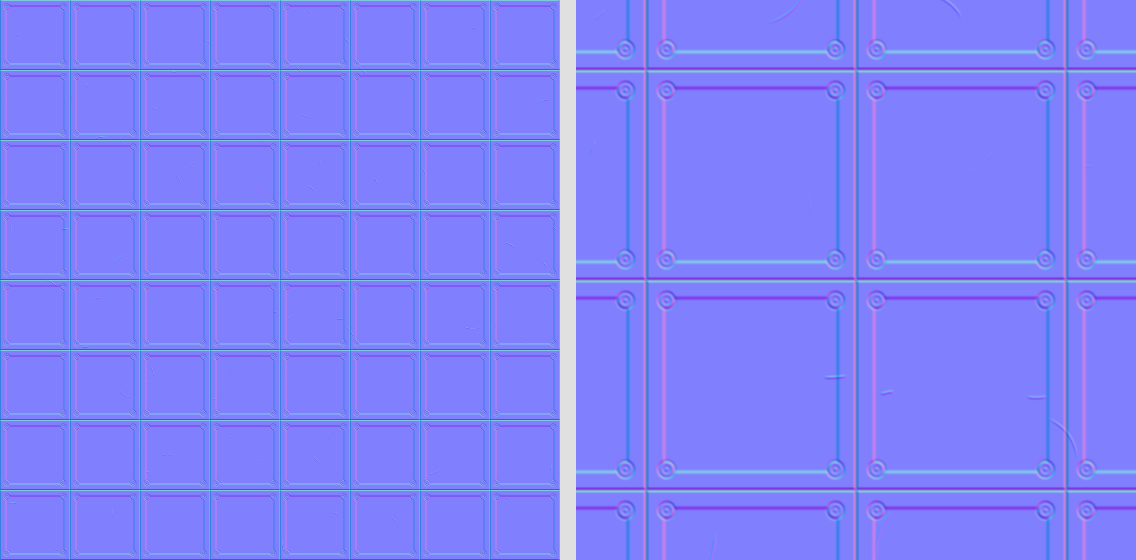
Left, the full canvas; right, a detail of the centre.
Reproduce this texture map procedurally as a three.js fragment shader.

```glsl
varying vec2 vUv;

vec3 hash3(vec2 cell) {
  vec3 k = vec3(dot(cell, vec2(127.1, 311.7)),
                dot(cell, vec2(269.5, 183.3)),
                dot(cell, vec2(419.2, 371.9)));
  return fract(sin(k) * 43758.5);
}

// Depth of sparse curved scratches, one candidate per jittered cell
float scratches(vec2 p) {
  vec2 g = p * 1.5;
  vec2 base = floor(g);
  float depth = 0.0;
  for (int j = -1; j <= 1; j++) {
    for (int i = -1; i <= 1; i++) {
      vec2 cell = base + vec2(float(i), float(j));
      vec2 id = mod(cell, 12.0);
      vec3 place = hash3(id);
      vec3 shape = hash3(id + 37.0);
      vec2 d = g - cell - place.xy;
      float angle = place.z * 6.2832;
      float c = cos(angle), s = sin(angle);
      vec2 q = vec2(c * d.x + s * d.y, c * d.y - s * d.x);
      q.y += (shape.x - 0.5) * 4.0 * q.x * q.x;
      float halfLength = mix(0.05, 0.25, shape.y * shape.y);
      float line = 1.0 - smoothstep(0.0, 0.016, abs(q.y));
      float taper = 1.0 - smoothstep(halfLength * 0.4, halfLength, abs(q.x));
      depth += line * taper * 0.004 * max(shape.z - 0.2, 0.0);
    }
  }
  return depth;
}

float ringGroove(float r, float radius) {
  return 1.0 - smoothstep(0.0, 0.009, abs(r - radius));
}

// Relief in tile units: grooved seams, sunken panel, corner rivets
float relief(vec2 p) {
  vec2 edge = 0.5 - abs(fract(p) - 0.5);
  float inset = min(edge.x, edge.y);
  float h = 0.010 * (1.0 - smoothstep(0.077, 0.095, inset));

  float r = length(edge - 0.098);
  h = mix(0.006, h, smoothstep(0.032, 0.045, r));
  h -= 0.005 * ringGroove(r, 0.039) + 0.004 * ringGroove(r, 0.014);

  return h - 0.013 * (1.0 - smoothstep(0.0, 0.011, inset));
}

void main() {
  vec2 p = vUv * 8.0;
  vec2 e = vec2(0.004, 0.0);
  vec2 scratchSlope = vec2(scratches(p + e.xy) - scratches(p - e.xy),
                           scratches(p + e.yx) - scratches(p - e.yx)) / (2.0 * e.x);

  // Average the normals over a small footprint to soften narrow bevels
  e.x = 0.002;
  vec3 sum = vec3(0.0);
  for (int j = 0; j < 4; j++) {
    for (int i = 0; i < 4; i++) {
      vec2 s = p + (vec2(float(i), float(j)) - 1.5) * 0.0035;
      vec2 slope = vec2(relief(s + e.xy) - relief(s - e.xy),
                        relief(s + e.yx) - relief(s - e.yx)) / (2.0 * e.x);
      sum += normalize(vec3(-slope - scratchSlope, 1.0));
    }
  }
  gl_FragColor = vec4(sum / 16.0 * 0.5 + 0.5, 1.0);
}
```
